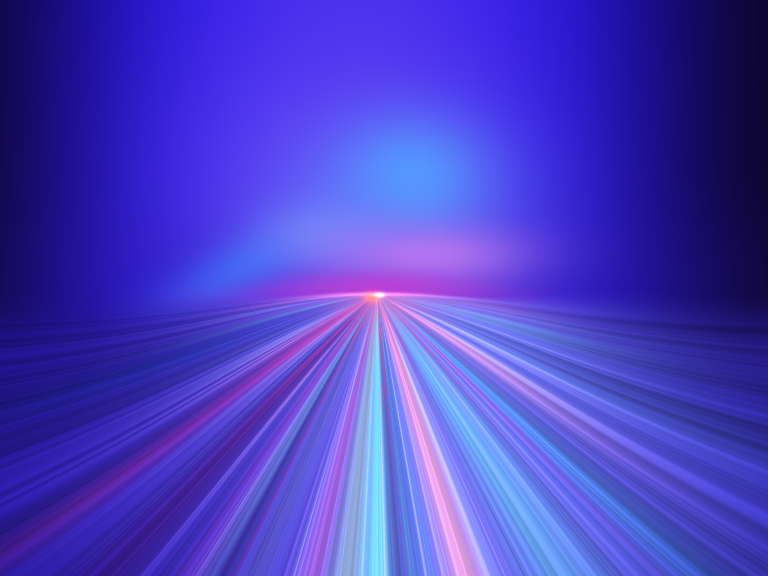
Reproduce this background procedurally as a Shadertoy shader.

```glsl
const vec2 VANISH = vec2(0.655, 0.490);
const vec3 NIGHT = vec3(0.04, 0.01, 0.14);
const vec3 INDIGO = vec3(0.28, 0.17, 0.92);
const vec3 AZURE = vec3(0.32, 0.63, 1.00);
const vec3 CYAN = vec3(0.46, 0.87, 0.99);
const vec3 LILAC = vec3(0.76, 0.47, 0.94);
const vec3 MAGENTA = vec3(0.77, 0.24, 0.83);
const vec3 ROSE = vec3(0.97, 0.68, 0.93);

float hash(float n) {
    n = fract(n * 0.1031);
    n *= n + 33.33;
    return fract(n * (n + n));
}

float noise(float x) {
    float cell = floor(x), f = fract(x);
    return mix(hash(cell), hash(cell + 1.0), f * f * (3.0 - 2.0 * f));
}

float bell(float x, float width) {
    x /= width;
    return exp(-x * x);
}

float glow(vec2 p, vec2 centre, vec2 radius) {
    vec2 d = (p - centre) / radius;
    return exp(-dot(d, d));
}

// Height of the domed horizon
float horizon(float x) {
    return -0.05 * (1.0 - bell(x, 0.354));
}

vec3 sky(vec2 p, float above) {
    // Blue holds on further towards the sides than red and green
    float x = p.x + 0.03;
    float g = bell(x, 0.42);
    vec3 col = mix(NIGHT, INDIGO, vec3(g, g, bell(x * x, 0.31)));
    col = mix(col, vec3(0.17, 0.10, 0.66), 0.50 * bell(p.y - 0.02, 0.12) * bell(p.x, 0.55));
    col = mix(col, vec3(0.42, 0.30, 0.97), 0.65 * glow(p, vec2(-0.05, 0.19), vec2(0.32, 0.28)));
    col = mix(col, vec3(0.42, 0.50, 0.99), 0.65 * glow(p, vec2(0.03, 0.16), vec2(0.21, 0.14)));
    col = mix(col, AZURE, 0.85 * glow(p, vec2(0.06, 0.205), vec2(0.12, 0.10)));
    // Slanting blue band down to the left horizon
    vec2 slant = vec2(p.x + 0.17, p.y - 0.075 - 0.45 * (p.x + 0.17));
    col = mix(col, vec3(0.25, 0.45, 0.98), 0.80 * glow(slant, vec2(-0.05, 0.0), vec2(0.14, 0.055)));
    col = mix(col, vec3(0.48, 0.55, 0.98), 0.70 * glow(p, vec2(-0.09, 0.105), vec2(0.11, 0.06)));
    col = mix(col, LILAC, 0.85 * glow(p, vec2(0.09, 0.065), vec2(0.17, 0.055)));
    return mix(col, MAGENTA, 0.85 * bell(above - 0.012, 0.027) * bell(p.x, 0.21));
}

vec3 beam(vec3 col, float angle, float centre, float width, vec3 tint, float strength) {
    return mix(col, tint, strength * bell(angle - centre, width));
}

// Layered angular noise; octaves finer than a pixel fade away
float streaks(float angle, float radius, float seed) {
    float sum = 0.0, freq = 15.0, amp = 0.40;
    for (int i = 0; i < 4; i++) {
        float visible = smoothstep(0.3, 1.4, radius * iResolution.y / freq);
        sum += amp * visible * (2.0 * noise((angle + 4.0) * freq + seed) - 1.0);
        freq *= 2.3;
        amp *= 0.85;
    }
    return sum;
}

vec3 ground(vec2 p, float depth) {
    float angle = atan(p.x, max(depth, 0.0001));
    float radius = length(vec2(p.x, depth));
    float near = bell(radius, 0.40);
    vec3 col = mix(vec3(0.28, 0.21, 0.87), vec3(0.40, 0.41, 0.97), smoothstep(-0.7, 0.3, angle));
    col = mix(col, vec3(0.50, 0.50, 0.97), 0.60 * near);

    // Broad coloured beams, from left to right
    col = beam(col, angle, -1.34, 0.04, vec3(0.20, 0.38, 1.00), 0.75);
    col = beam(col, angle, -1.015, 0.035, MAGENTA, 0.75);
    col = beam(col, angle, -0.81, 0.07, vec3(0.34, 0.11, 0.56), 0.60);
    col = beam(col, angle, -0.60, 0.05, MAGENTA, 0.35);
    col = beam(col, angle, -0.42, 0.07, vec3(0.46, 0.46, 0.95), 0.60);
    col = beam(col, angle, -0.23, 0.06, vec3(0.76, 0.40, 0.91), 0.75);
    col = beam(col, angle, -0.105, 0.065, vec3(0.68, 0.80, 0.97), 0.90);
    col = beam(col, angle, 0.0, 0.055, CYAN, 0.95);
    col = beam(col, angle, 0.14, 0.06, vec3(0.38, 0.53, 0.98), 0.75);
    col = beam(col, angle, 0.31, 0.065, ROSE, 0.95);
    col = beam(col, angle, 0.46, 0.05, vec3(0.46, 0.44, 0.96), 0.60);
    col = beam(col, angle, 0.62, 0.12, vec3(0.42, 0.74, 1.00), 0.75);
    col = beam(col, angle, 0.90, 0.05, AZURE, 0.75);
    col = beam(col, angle, 1.06, 0.05, ROSE, 0.85 * near);
    col = beam(col, angle, 1.24, 0.07, vec3(0.40, 0.55, 0.98), 0.60);

    // Fine rays vary both tint and brightness
    float tint = streaks(angle, radius, 17.0);
    float light = streaks(angle, radius, 45.0);
    float core = bell(p.x - 0.04, 0.36);
    col = mix(col, MAGENTA, 0.50 * core * smoothstep(0.15, 0.75, tint));
    col = mix(col, CYAN, 0.55 * core * smoothstep(0.15, 0.65, -tint));
    col *= 1.02 + 0.28 * light;
    col = mix(col, vec3(0.90, 0.88, 1.00), (0.40 * core + 0.35 * near) * smoothstep(0.1, 0.8, light));

    // Side shade, stronger near the horizon, then haze and a warm heart
    float reach = mix(0.42, 0.62, smoothstep(0.0, 0.35, depth));
    vec3 shade = vec3(0.10, 0.055, 0.46) * (1.0 + 0.40 * light);
    col = mix(shade, col, bell(p.x - 0.07, reach));
    col = mix(col, LILAC, 0.45 * bell(depth, 0.03) * bell(p.x - 0.08, 0.22));
    col = mix(col, vec3(0.95, 0.34, 0.72), 0.60 * bell(radius, 0.18) * smoothstep(0.0, 0.5, tint));
    return mix(col, vec3(0.97, 0.50, 0.74), 0.50 * bell(radius, 0.07));
}

void mainImage(out vec4 fragColor, in vec2 fragCoord) {
    vec2 p = fragCoord / iResolution.xy * vec2(4.0 / 3.0, 1.0) - VANISH;
    float depth = horizon(p.x) - p.y;
    float soft = 0.003 + 0.055 * smoothstep(0.10, 0.5, abs(p.x));
    vec3 col = mix(sky(p, -depth), ground(p, depth), smoothstep(-soft, soft, depth));

    // Bright rim and hot vanishing point
    col += vec3(0.36, 0.20, 0.16) * bell(depth, 0.0035) * bell(p.x, 0.13);
    col += vec3(0.40, 0.14, -0.25) * glow(p, vec2(-0.010, -0.006), vec2(0.014, 0.010));
    col += vec3(0.65, 0.62, 0.50) * glow(p, vec2(0.004, -0.002), vec2(0.008, 0.004));
    fragColor = vec4(clamp(col, 0.0, 1.0), 1.0);
}
```
